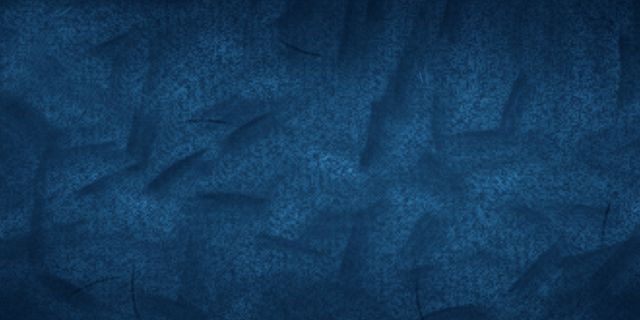
Write a WebGL 1 fragment shader that draws this texture.

```glsl
precision highp float;
// Dark blue painted wall: broad, overlapping dry-brush strokes under a vignette.
// Strokes are scattered by jittered cells in layers from broad to small, each
// with a crisp dark rim, a soft pale tail and bristle streaks; grain goes on top.

uniform vec2 u_resolution;

const vec3 DEEP_BLUE = vec3(0.03, 0.12, 0.22);
const vec3 MID_BLUE = vec3(0.075, 0.225, 0.36);
const vec3 PALE_BLUE = vec3(0.14, 0.38, 0.56);
const vec3 CHALK_BLUE = vec3(0.36, 0.66, 0.84);

const float BASE_TONE = 0.405;      // tone is the blue level of the paint
const float STROKE_CONTRAST = 0.125;
const float GRAIN_CONTRAST = 0.27;
const float GRAIN_FREQ = 165.0;     // grains per canvas height
const float BRISTLE_FREQ = 75.0;    // bristles per canvas height
const float FIRST_SCALE = 1.7;      // stroke cells per canvas height
const float SCALE_STEP = 1.4;
const float SCRATCH_SCALE = 3.0;

vec2 hash2(vec2 p) {
  vec2 k = vec2(dot(p, vec2(127.1, 311.7)), dot(p, vec2(269.5, 183.3)));
  return fract(sin(k) * 43758.55);
}

float noise(vec2 p) {
  vec2 i = floor(p);
  vec2 f = fract(p);
  f = f * f * (3.0 - 2.0 * f);
  float low = mix(hash2(i).x, hash2(i + vec2(1.0, 0.0)).x, f.x);
  float high = mix(hash2(i + vec2(0.0, 1.0)).x, hash2(i + 1.0).x, f.x);
  return mix(low, high, f.y);
}

vec2 rotate(vec2 p, float a) {
  float c = cos(a);
  float s = sin(a);
  return vec2(c * p.x + s * p.y, c * p.y - s * p.x);
}

float glow(vec2 p, vec2 centre, vec2 size) {
  vec2 d = (p - centre) / size;
  return exp(-dot(d, d));
}

// Mostly rising strokes, turning upright toward the upper right
float strokeAngle(vec2 p, float pick) {
  float upright = smoothstep(0.8, 1.3, p.x) * smoothstep(0.4, 0.7, p.y);
  float rising = mix(-0.8, 1.5, pick);
  return mix(rising, 1.35 + 0.4 * pick, upright);
}

// Paints one layer of strokes over the relief so far
float paintLayer(vec2 p, float scale, float seed, float relief) {
  vec2 cell = floor(p * scale);
  for (int j = -1; j <= 1; j++) {
    for (int i = -1; i <= 1; i++) {
      vec2 id = cell + vec2(float(i), float(j));
      vec2 jitter = hash2(id + seed);
      vec2 shape = hash2(id + seed + 37.0);
      vec2 paint = hash2(id + seed + 71.0);
      vec2 q = p * scale - id - jitter;
      q = rotate(q, strokeAngle((id + jitter) / scale, shape.x));
      q.y += (shape.y - 0.4) * 0.5 * q.x * q.x;
      vec2 streak = vec2(q.x * 2.2, q.y * BRISTLE_FREQ / scale);
      float bristle = 0.65 * noise(streak + id * 17.0)
                    + 0.35 * noise(streak * vec2(1.0, 0.3) + id * 29.0);
      float ends = 1.0 - smoothstep(0.42, 0.8, abs(q.x) + 0.22 * bristle);
      float rim = 1.0 - smoothstep(0.24, 0.31, q.y + 0.06 * bristle);
      float tail = smoothstep(-0.38, -0.02, q.y);
      float across = smoothstep(-0.25, 0.28, q.y);
      float shade = mix(0.5, -0.55, across) + (paint.x - 0.5) * 1.1
                  + (bristle - 0.5) * 0.75;
      relief = mix(relief, shade, ends * rim * tail * (0.45 + 0.5 * paint.y));
    }
  }
  return relief;
}

// Sparse thin arcs: x holds dark scratches, y holds chalky flecks
vec2 scratches(vec2 p) {
  vec2 cell = floor(p * SCRATCH_SCALE);
  vec2 marks = vec2(0.0);
  for (int j = -1; j <= 1; j++) {
    for (int i = -1; i <= 1; i++) {
      vec2 id = cell + vec2(float(i), float(j));
      vec2 jitter = hash2(id + 5.0);
      vec2 pick = hash2(id + 83.0);
      vec2 q = rotate(p * SCRATCH_SCALE - id - jitter, pick.x * 3.1);
      float body = 1.0 - smoothstep(0.1, 0.35, abs(q.x));
      float line = 1.0 - smoothstep(0.006, 0.022, abs(q.y + 0.5 * q.x * q.x));
      float fleck = glow(q, vec2(0.0), vec2(0.11, 0.045))
                  * smoothstep(0.35, 0.75, noise(q * vec2(8.0, 45.0) + id * 13.0));
      marks += vec2(body * line * step(0.7, pick.y), fleck * step(pick.y, 0.3));
    }
  }
  return marks;
}

// Dark top and corners, brighter middle and upper left
float lighting(vec2 p) {
  float light = 1.0 - 0.36 * smoothstep(0.6, 1.05, p.y);
  light -= 0.22 * smoothstep(0.35, 0.0, p.y);
  light -= 0.16 * smoothstep(0.55, 1.05, abs(p.x - 1.0));
  light += 0.30 * glow(p, vec2(0.1, 0.87), vec2(0.2, 0.2));
  light += 0.14 * glow(p, vec2(1.2, 0.42), vec2(0.35, 0.3));
  return light;
}

vec3 paintColour(float tone) {
  vec3 c = mix(DEEP_BLUE, MID_BLUE, clamp((tone - 0.22) / 0.14, -0.5, 1.0));
  c = mix(c, PALE_BLUE, clamp((tone - 0.36) / 0.2, 0.0, 1.0));
  return mix(c, CHALK_BLUE, clamp((tone - 0.56) / 0.28, 0.0, 1.0));
}

void main() {
  vec2 p = gl_FragCoord.xy / u_resolution.y;
  float relief = noise(p * 3.0) - 0.5;
  float scale = FIRST_SCALE;
  for (int layer = 0; layer < 4; layer++) {
    relief = paintLayer(p, scale, float(layer) * 19.0 + 3.0, relief);
    scale *= SCALE_STEP;
  }
  float grain = 0.65 * noise(p * GRAIN_FREQ)
              + 0.35 * noise(rotate(p, 0.6) * GRAIN_FREQ * 0.55) - 0.5;
  vec2 marks = scratches(p);
  float tone = BASE_TONE + STROKE_CONTRAST * relief;
  tone += grain * GRAIN_CONTRAST * clamp(0.75 + 0.9 * relief, 0.3, 1.5);
  tone += 0.2 * marks.y - 0.09 * marks.x;
  gl_FragColor = vec4(paintColour(tone * lighting(p)), 1.0);
}
```
